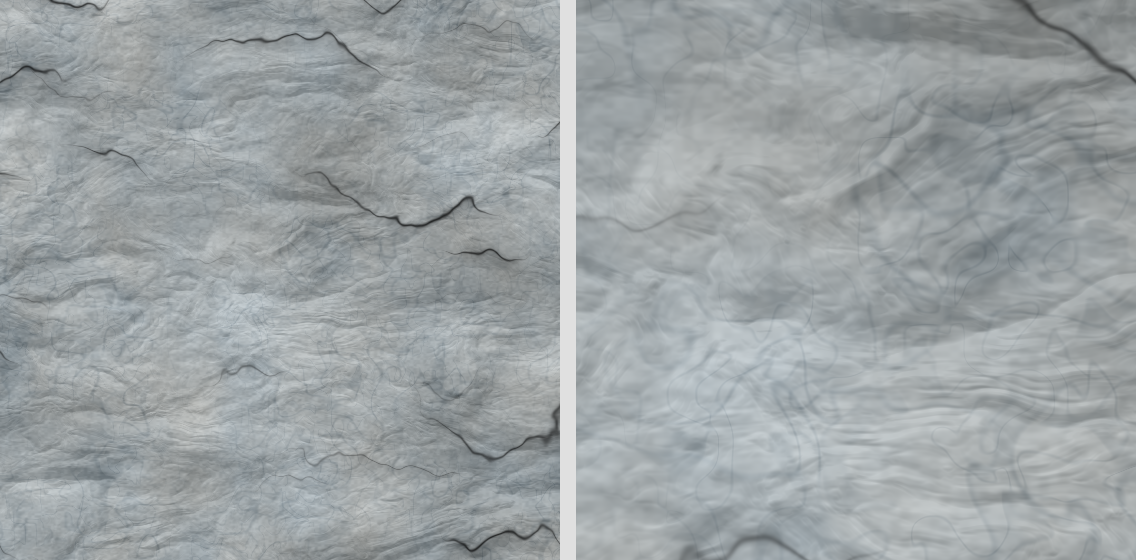
Left: the whole. Right: its middle third, enlarged.
Give the GLSL for this texture, as a three.js fragment shader.

```glsl
varying vec2 vUv;

#define STONE vec3(0.607, 0.632, 0.640)
#define BLUE_TINT vec3(-0.030, 0.000, 0.028)
#define RELIEF_SCALE vec2(4.5, 7.5)
#define RELIEF_CONTRAST 0.055
#define PATCH_CONTRAST 0.26
#define WRINKLE_DEPTH 0.050
#define GRAIN_DEPTH 0.055
#define CRACK_ROWS 7.0
#define CRACK_WIDTH 0.0018
#define CRACK_DEPTH 0.50
#define SHADOW_DEPTH 0.20

const mat2 OCTAVE_TURN = mat2(1.6, 1.2, -1.2, 1.6);

float hash(vec2 p) {
  vec3 q = fract(vec3(p.xyx) * 0.1031);
  q += dot(q, q.yzx + 33.33);
  return fract((q.x + q.y) * q.z);
}

float noise(vec2 p) {
  vec2 cell = floor(p);
  vec2 f = fract(p);
  f = f * f * f * (f * (f * 6.0 - 15.0) + 10.0);
  float low = mix(hash(cell), hash(cell + vec2(1.0, 0.0)), f.x);
  float high = mix(hash(cell + vec2(0.0, 1.0)), hash(cell + 1.0), f.x);
  return mix(low, high, f.y);
}

float fbm(vec2 p) {
  float sum = 0.0;
  float amp = 0.5;
  for (int i = 0; i < 5; i++) {
    sum += amp * noise(p);
    p = OCTAVE_TURN * p + 19.7;
    amp *= 0.5;
  }
  return sum / 0.97;
}

// Warped billows: rounded lumps meeting in creases
float height(vec2 q) {
  q += 1.3 * vec2(fbm(q * 0.8 + 31.0), fbm(q * 0.8 + 57.0));
  float sum = 0.0;
  float amp = 0.5;
  for (int i = 0; i < 6; i++) {
    float n = 2.0 * noise(q) - 1.0;
    sum += amp * sqrt(n * n + 0.02);
    q = OCTAVE_TURN * q + 11.3;
    amp *= 0.42;
  }
  return sum;
}

// Light from above: faces tilted upward are bright
float reliefLight(vec2 p) {
  vec2 q = p * RELIEF_SCALE + 40.0;
  float e = 0.012;
  float h = height(q);
  vec2 slope = vec2(height(q + vec2(e, 0.0)), height(q + vec2(0.0, e))) - h;
  return clamp(dot(slope / e, vec2(0.3, -1.0)), -1.7, 1.2);
}

// Thin curly creases along the middle level of a warped noise
float wrinkles(vec2 p, float scale) {
  vec2 q = p * scale;
  q += 2.2 * vec2(noise(q * 0.6 + 7.0), noise(q * 0.6 + 83.0));
  float level = abs(2.0 * noise(q) - 1.0);
  return 1.0 - smoothstep(0.0, 0.22, level);
}

// Broken wavy ledges: x is the dark edge, y the shadow beside it
vec2 cracks(vec2 p, float seed) {
  float y = p.y + 0.35 * (fbm(p * vec2(3.5, 2.5) + seed) - 0.5);
  float c = y * CRACK_ROWS + seed;
  float row = floor(c);
  float d = (fract(c) - 0.4 - 0.25 * hash(vec2(row, seed))) / CRACK_ROWS;
  float strength = smoothstep(0.52, 0.92, noise(vec2(p.x * 6.0 + seed, row * 7.0 + 0.5)));
  float edge = d / (CRACK_WIDTH * (0.5 + strength));
  float shadow = d < 0.0 ? exp(d / 0.016) : exp(-d / 0.004);
  return vec2(exp(-edge * edge), shadow) * strength;
}

void main() {
  vec2 p = vUv;

  // Broad patches and sculpted relief
  float tone = RELIEF_CONTRAST * reliefLight(p);
  tone += PATCH_CONTRAST * (fbm(p * vec2(5.0, 8.0) + 9.0) - 0.5);

  // Fine wrinkles, denser in some areas, and surface grain
  float cover = 0.35 + 0.65 * smoothstep(0.3, 0.7, noise(p * 9.0 + 3.0));
  float creases = wrinkles(p, 30.0) + 0.8 * wrinkles(p + 5.0, 58.0);
  tone -= WRINKLE_DEPTH * cover * (creases - 0.3);
  tone += GRAIN_DEPTH * (noise(p * vec2(170.0, 270.0)) - 0.5);

  // Cool and faintly warm staining
  float stain = fbm(p * vec2(9.0, 7.0) + 71.0) - 0.5;
  vec3 color = STONE + tone + BLUE_TINT * (1.5 * stain + 0.2 * cover * creases);

  // Ledges and cracks
  vec2 ledge = cracks(p, 4.3) + cracks(p, 23.8);
  color *= 1.0 - min(CRACK_DEPTH * ledge.x + SHADOW_DEPTH * ledge.y, 0.75);

  gl_FragColor = vec4(clamp(color, 0.0, 1.0), 1.0);
}
```
